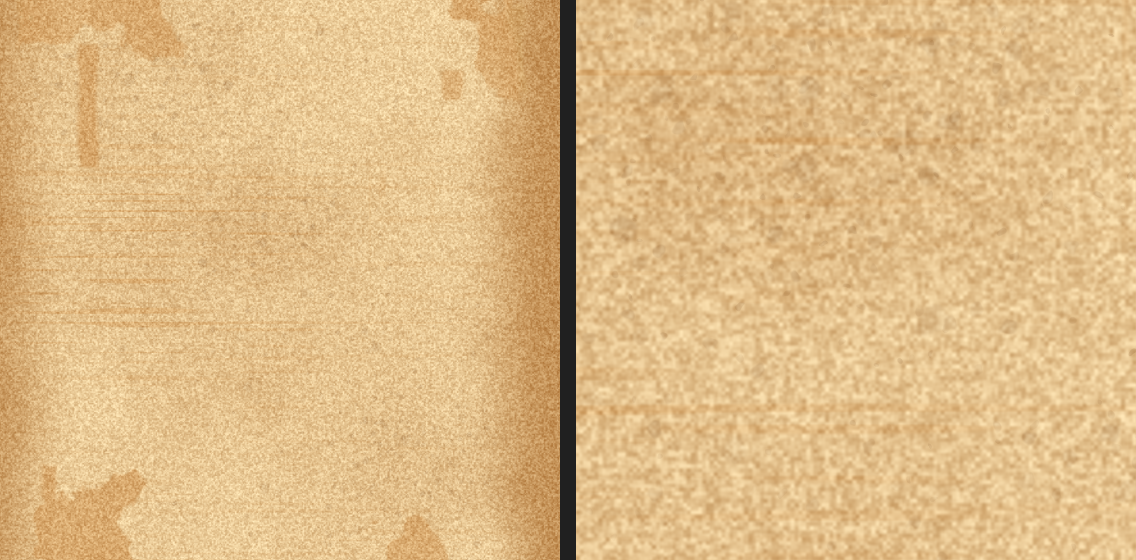
Left, the full canvas; right, a detail of the centre.
Give the GLSL for this texture, as a three.js fragment shader.

```glsl
// Aged parchment: a cream sheet with browned side edges, rusty drips,
// foxing spots and thin horizontal scratches, layered from value noise,
// rough box distances and jittered cells, then covered with fine grain.
varying vec2 vUv;

const vec3 CREAM = vec3(0.925, 0.805, 0.605);
const vec3 TAN = vec3(0.865, 0.715, 0.505);
const vec3 EDGE_BROWN = vec3(0.765, 0.565, 0.335);
const vec3 RUST = vec3(0.835, 0.635, 0.395);
const vec3 SCRATCH = vec3(0.830, 0.610, 0.350);
const vec3 FOXING = vec3(0.715, 0.565, 0.385);
const vec3 GRAIN_TINT = vec3(0.75, 1.0, 1.1);

float hash(vec2 p) {
  vec3 q = fract(vec3(p.xyx) * 0.1031);
  q += dot(q, q.yzx + 33.33);
  return fract((q.x + q.y) * q.z);
}

float noise(vec2 p) {
  vec2 cell = floor(p);
  vec2 f = fract(p);
  vec2 w = f * f * (3.0 - 2.0 * f);
  float low = mix(hash(cell), hash(cell + vec2(1.0, 0.0)), w.x);
  float high = mix(hash(cell + vec2(0.0, 1.0)), hash(cell + 1.0), w.x);
  return mix(low, high, w.y);
}

float fbm(vec2 p) {
  float sum = 0.0;
  float amplitude = 0.5;
  for (int i = 0; i < 5; i++) {
    sum += amplitude * noise(p);
    p = p * 2.03 + 17.3;
    amplitude *= 0.5;
  }
  return sum;
}

// Soft round cloud, 1 at its centre
float cloud(vec2 p, vec2 centre, vec2 radius) {
  vec2 d = (p - centre) / radius;
  return exp(-dot(d, d));
}

// Box with a torn outline
float stain(vec2 p, vec2 centre, vec2 halfSize, float roughness) {
  vec2 d = abs(p - centre) - halfSize;
  float dist = length(max(d, 0.0)) + min(max(d.x, d.y), 0.0);
  dist += (fbm(p * 13.0 + centre * 40.0) - 0.48) * roughness;
  return 1.0 - smoothstep(-0.006, 0.006, dist);
}

// Irregular round spots, one per jittered cell; density is 0 to 1
float spots(vec2 p, float scale, float density) {
  vec2 q = p * scale + (noise(p * scale * 3.0) - 0.5) * 0.3;
  vec2 cell = floor(q);
  float cover = 0.0;
  for (int y = -1; y <= 1; y++) {
    for (int x = -1; x <= 1; x++) {
      vec2 id = cell + vec2(float(x), float(y));
      vec2 centre = id + vec2(hash(id + 11.0), hash(id + 47.0));
      float radius = mix(0.16, 0.5, pow(hash(id + 83.0), 2.0));
      float present = smoothstep(0.0, 0.15, density - hash(id + 129.0));
      float disc = 1.0 - smoothstep(radius * 0.6, radius, length(q - centre));
      cover = max(cover, disc * present * mix(0.4, 1.0, hash(id + 7.0)));
    }
  }
  return cover;
}

// Long thin lines: frequency along and across sets their shape
float scratches(vec2 p, vec2 frequency, float threshold) {
  return smoothstep(threshold, threshold + 0.22, noise(p * frequency));
}

void main() {
  vec2 p = vUv;
  float mottling = fbm(p * 7.0 + 3.0);

  // Paper and its broad discoloured clouds
  float shade = 0.75 * cloud(p, vec2(0.47, 0.60), vec2(0.17, 0.13));
  shade += 0.60 * cloud(p, vec2(0.46, 0.32), vec2(0.15, 0.16));
  shade += 0.50 * cloud(p, vec2(0.24, 0.88), vec2(0.20, 0.14));
  shade += 0.50 * cloud(p, vec2(0.78, 0.15), vec2(0.20, 0.15));
  shade += 0.35 * cloud(p, vec2(0.20, 0.52), vec2(0.22, 0.15));
  shade = shade * (0.45 + 1.1 * mottling) + (mottling - 0.42) * 0.7;
  vec3 color = mix(CREAM, TAN, clamp(shade, 0.0, 1.0));

  // Foxing gathers along a diagonal from top left to bottom right
  float foxed = cloud(p, vec2(0.27, 0.88), vec2(0.22, 0.13));
  foxed += 0.8 * cloud(p, vec2(0.49, 0.62), vec2(0.18, 0.14));
  foxed += cloud(p, vec2(0.76, 0.20), vec2(0.17, 0.17));
  float density = 0.13 + 0.55 * foxed;
  color = mix(color, FOXING, 0.38 * spots(p, 42.0, density * 0.7));
  color = mix(color, FOXING, 0.36 * spots(p + 5.0, 85.0, density));

  // Scratches, strongest left of the middle
  float worn = 0.22 + 0.8 * cloud(p, vec2(0.25, 0.55), vec2(0.30, 0.17));
  float lines = scratches(p, vec2(4.0, 170.0), 0.68) * worn;
  lines += 0.3 * scratches(p + 9.0, vec2(11.0, 240.0), 0.62) * worn;
  float upright = cloud(p, vec2(0.70, 0.70), vec2(0.08, 0.15));
  lines += 0.5 * scratches(p + 2.0, vec2(150.0, 9.0), 0.78) * upright;
  color = mix(color, SCRATCH, 0.6 * clamp(lines, 0.0, 1.0));

  // Browned sides
  float wobble = (mottling - 0.48) * 0.08;
  float left = 1.0 - smoothstep(-0.03, 0.13, p.x + wobble);
  float right = smoothstep(0.82, 0.99, p.x + wobble);
  color = mix(color, EDGE_BROWN, clamp(0.9 * left + 0.95 * right, 0.0, 1.0));

  // Rusty stains and drips in the corners
  float rust = stain(p, vec2(0.17, 0.98), vec2(0.14, 0.055), 0.14);
  rust = max(rust, stain(p, vec2(0.158, 0.81), vec2(0.016, 0.11), 0.018));
  rust = max(rust, stain(p, vec2(0.88, 0.92), vec2(0.05, 0.05), 0.17));
  rust = max(rust, stain(p, vec2(0.81, 0.845), vec2(0.012, 0.022), 0.04));
  rust = max(rust, stain(p, vec2(0.15, 0.03), vec2(0.08, 0.09), 0.13));
  rust = max(rust, stain(p, vec2(0.09, 0.08), vec2(0.014, 0.09), 0.03));
  rust = max(rust, stain(p, vec2(0.74, 0.05), vec2(0.04, 0.05), 0.15));
  color = mix(color, min(color, RUST), rust * (0.45 + 0.6 * mottling));

  // Fine grain
  float grain = 0.6 * noise(p * 290.0) + 0.5 * noise(p * 437.0 + 31.0) - 0.55;
  gl_FragColor = vec4(color + grain * 0.26 * GRAIN_TINT, 1.0);
}
```
